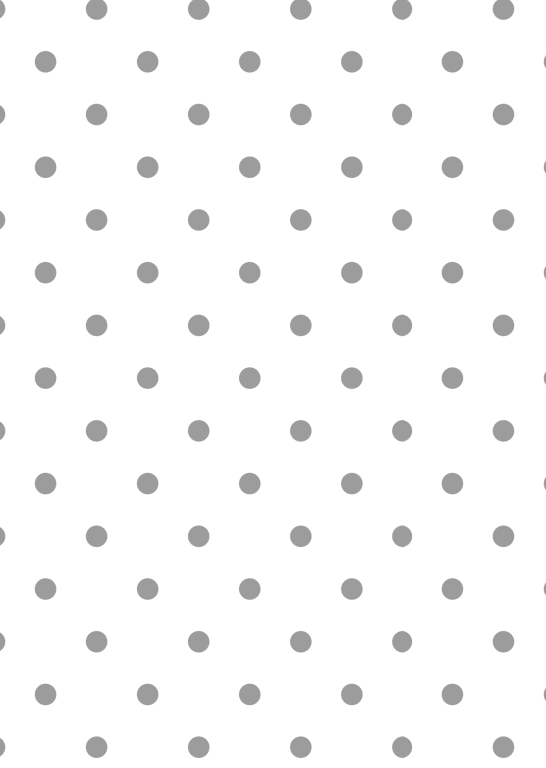
This pattern is drawn by a Shadertoy shader. Its source:

```glsl
const vec3 PAPER = vec3(1.0);
const vec3 DOT_GREY = vec3(0.61);

const vec2 SPACING = vec2(0.13294, 0.06865);  // column and row pitch, in canvas heights
const vec2 FIRST_DOT = vec2(0.1258, 0.0118);  // measured from the top left
const float DOT_RADIUS = 0.0140;
const float SEAM_X = 0.5266;
const float SEAM_SHIFT = 0.0020;

// Signed distance to the nearest dot of a half-drop lattice.
float dotLattice(vec2 p, vec2 spacing, float radius) {
    float row = round(p.y / spacing.y);
    float x = p.x / spacing.x + 0.5 * mod(row, 2.0);
    vec2 offset = vec2((x - round(x)) * spacing.x, p.y - row * spacing.y);
    return length(offset) - radius;
}

// The pattern right of the seam sits slightly to the left.
vec2 shiftPastSeam(vec2 p, float seamX, float shift) {
    return p + vec2(shift * step(seamX, p.x), 0.0);
}

float coverage(float dist, float pixel) {
    return 1.0 - smoothstep(-0.75 * pixel, 0.75 * pixel, dist);
}

void mainImage(out vec4 fragColor, in vec2 fragCoord) {
    float pixel = 1.0 / iResolution.y;
    vec2 p = vec2(fragCoord.x, iResolution.y - fragCoord.y) * pixel;

    vec2 q = shiftPastSeam(p, SEAM_X, SEAM_SHIFT) - FIRST_DOT;
    float ink = coverage(dotLattice(q, SPACING, DOT_RADIUS), pixel);

    fragColor = vec4(mix(PAPER, DOT_GREY, ink), 1.0);
}
```
